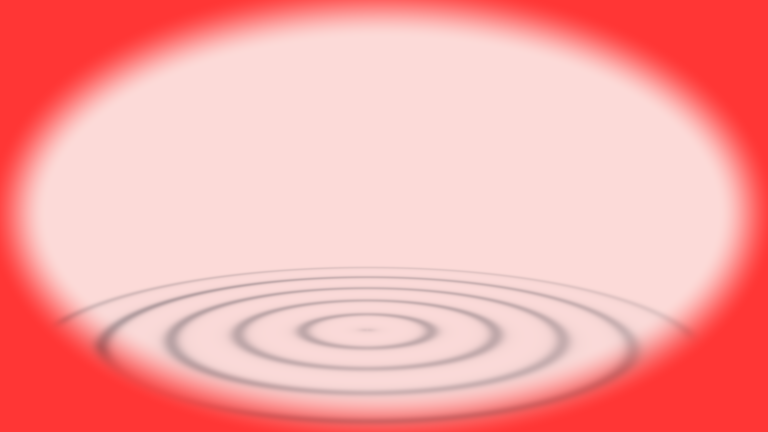
Write a Shadertoy shader that draws this background.

```glsl
// Pale oval glow on red, with water rings receding in perspective along its base.

// All lengths are in canvas heights.
const vec3 RED = vec3(1.0, 0.212, 0.208);
const vec3 BLUSH = vec3(0.988, 0.856, 0.846);
const vec3 WATER_TINT = vec3(0.975, 0.978, 0.982);
const vec3 RING_SHADOW = vec3(0.24, 0.235, 0.22);

const vec2 OVAL_CENTER = vec2(0.885, 0.507);
const vec2 OVAL_RADII = vec2(0.845, 0.472);
const float OVAL_BLUR = 0.068;

const vec2 RIPPLE_CENTER = vec2(0.85, 0.236);
const float HORIZON = 0.815;
const float GROUND_SCALE = 2.21;
const float RING_SPACING = 0.067;
const float RIPPLE_START_FADE = 0.305;
const float RIPPLE_END = 0.365;
const float TAU = 6.2831853;

// Approximate signed distance to an axis-aligned ellipse.
float ellipseDistance(vec2 p, vec2 radii) {
    float k = length(p / radii);
    float slope = length(p / (radii * radii));
    return k * (k - 1.0) / max(slope, 1e-4);
}

// Project a screen point onto the water plane, centred on the rings.
vec2 groundPoint(vec2 p) {
    float drop = max(HORIZON - p.y, 0.05);
    float depth = (HORIZON - RIPPLE_CENTER.y) / drop;
    return vec2((p.x - RIPPLE_CENTER.x) * depth / GROUND_SCALE, depth - 1.0);
}

// Multiplier that darkens ring troughs and lifts the crests between them.
vec3 rippleShade(vec2 ground) {
    float radius = length(ground);
    float phase = TAU * radius / RING_SPACING;
    float wave = 0.5 + 0.5 * cos(phase + 0.25 * sin(phase));
    float trough = pow(wave, 4.0);
    float crest = pow(1.0 - wave, 2.0);

    // Side light: troughs are deepest at the left, softest at the far right.
    vec2 dir = ground / max(radius, 1e-3);
    float side = 0.62 + 0.28 * abs(dir.x) - 0.2 * dir.x * smoothstep(0.1, 0.3, radius);
    float strength = side * mix(0.4, 1.0, smoothstep(0.0, RING_SPACING, radius));

    float cover = 1.0 - smoothstep(RIPPLE_START_FADE, RIPPLE_END, radius);
    vec3 shade = WATER_TINT - RING_SHADOW * trough * strength + 0.018 * crest;
    return mix(vec3(1.0), shade, cover);
}

void mainImage(out vec4 fragColor, in vec2 fragCoord) {
    vec2 p = fragCoord / iResolution.y;

    // Soft oval
    float edge = ellipseDistance(p - OVAL_CENTER, OVAL_RADII);
    float inside = 1.0 - smoothstep(-OVAL_BLUR, OVAL_BLUR, edge);
    vec3 color = mix(RED, BLUSH, inside);

    // Water rings, fading out over the red surround
    vec3 shade = rippleShade(groundPoint(p));
    color *= mix(vec3(1.0), shade, smoothstep(0.0, 0.45, inside));

    fragColor = vec4(color, 1.0);
}
```
